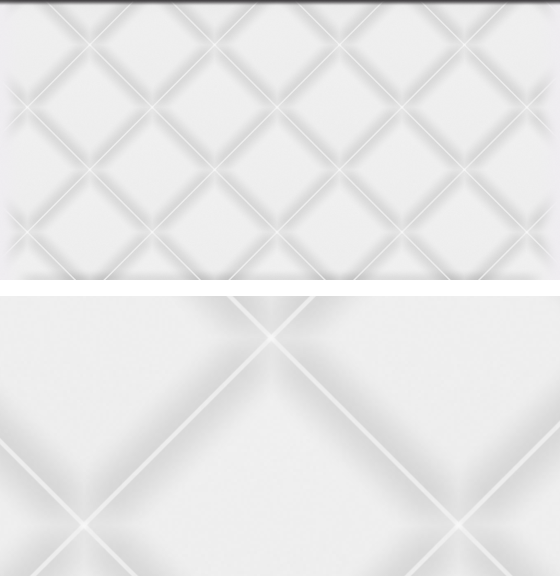
Top: the whole. Bottom: its middle third, enlarged.
A Shadertoy shader for this pattern:

```glsl
const float PERIOD = 0.446;               // node spacing, in canvas heights
const vec2 NODE = vec2(0.9896, 0.617);    // one crossing of the seams
const float SEAM_HALF_WIDTH = 0.0026;
const float SHADOW_WIDTH = 0.058;
const vec3 PADDING = vec3(0.935);
const vec3 SEAM = vec3(0.947);
const vec3 MARGIN = vec3(0.937, 0.93, 0.943);

float hash(vec2 cell) {
    vec3 h = fract(vec3(cell.xyx) * 0.1031);
    h += dot(h, h.yzx + 33.33);
    return fract((h.x + h.y) * h.z);
}

// Diagonal coordinates: seams lie on the whole numbers
vec2 diagonal(vec2 p, vec2 node, float period) {
    vec2 q = (p - node) / period;
    return vec2(q.x + q.y, q.x - q.y);
}

vec2 seamDistance(vec2 diag, float period) {
    return abs(diag - round(diag)) * period * 0.70711;
}

// Soft bands beside both seams, weaker close to the crossings
float seamShadow(vec2 d, float width) {
    vec2 band = 1.0 - smoothstep(0.0, width, d);
    vec2 fade = mix(vec2(0.45), vec2(1.0), smoothstep(0.0, width, d.yx));
    return max(band.x * fade.x, band.y * fade.y);
}

float seamLine(float d, float halfWidth, float blur) {
    return 1.0 - smoothstep(halfWidth - blur, halfWidth + blur, d);
}

// Slight vertical gradient across each padded diamond
float diamondTone(vec2 diag) {
    vec2 local = fract(diag) - 0.5;
    return 0.007 * (local.x - local.y);
}

void mainImage(out vec4 fragColor, in vec2 fragCoord) {
    vec2 p = fragCoord / iResolution.y;
    float aspect = iResolution.x / iResolution.y;
    float pixel = 1.0 / iResolution.y;
    float side = min(p.x, aspect - p.x);

    // Padded diamonds
    vec2 diag = diagonal(p, NODE, PERIOD);
    vec2 d = seamDistance(diag, PERIOD);
    vec3 color = PADDING + diamondTone(diag);
    color -= 0.088 * seamShadow(d, SHADOW_WIDTH);

    // Shade along the lower edge
    float bottom = 1.0 - smoothstep(0.0, 0.042, p.y);
    color -= 0.075 * bottom * smoothstep(0.04, 0.13, side);

    // Bright seams with a small glint at each crossing
    float line = seamLine(min(d.x, d.y), SEAM_HALF_WIDTH, max(0.0012, 0.6 * pixel));
    color = mix(color, SEAM, 0.82 * line);
    color += 0.03 * (1.0 - smoothstep(0.0, 0.009, length(d)));

    // Pale side margins
    color = mix(MARGIN, color, smoothstep(0.0, 0.085, side));

    // Dark upper rim and its soft falloff
    float depth = 1.0 - p.y;
    float rim = 1.0 - smoothstep(0.0, 0.022, depth);
    color = mix(color, vec3(0.3, 0.29, 0.3), rim);
    color -= 0.035 * exp(-depth * 45.0) * smoothstep(0.0, 0.1, side);

    // Fine grain
    color += 0.006 * (hash(floor(p * 256.0)) - 0.5);
    fragColor = vec4(clamp(color, 0.0, 1.0), 1.0);
}
```
